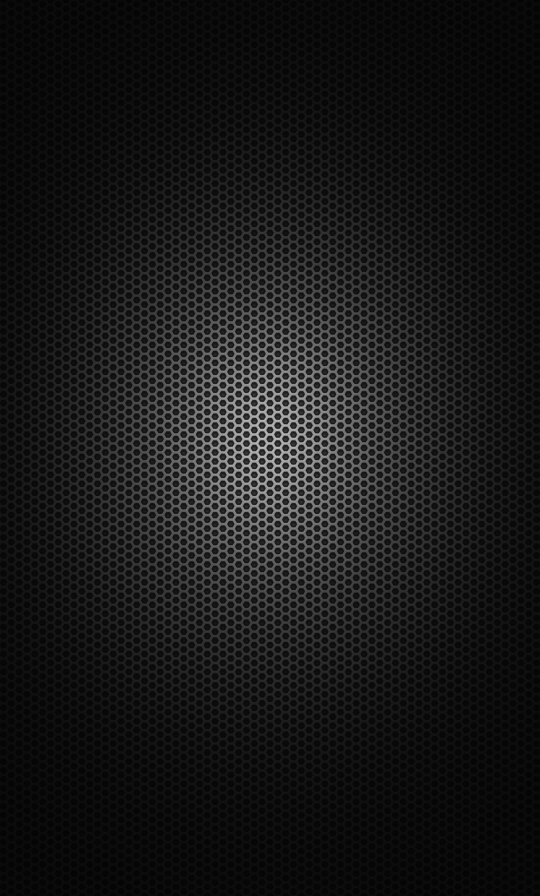
Reproduce this background procedurally as a Shadertoy shader.

```glsl
// A dark metal sheet punched with a honeycomb of small hexagonal holes.
// Staggered columns give the nearest hole, a rounded hexagon cuts it,
// and a soft elliptical glow lights the sheet around its middle.

#define PITCH 0.0100                    // hole spacing down a column, in heights
#define HOLE_RADIUS 0.360               // hole half height, in pitches
#define GLOW_CENTER vec2(-0.003, 0.010) // from mid canvas, in heights
#define GLOW_SIZE vec2(0.158, 0.188)    // spread of the broad glow
#define CORE_SIZE 0.45                  // bright core relative to the glow
#define METAL_DARK 0.066
#define METAL_GLOW 0.440
#define CORE_GLOW 0.210
#define HOLE_DARK 0.030
#define HOLE_SHARE 0.190                // share of the light inside a hole

// Distance from the centre of a flat-top hexagon, its corners eased.
float hexDistance(vec2 p) {
    vec2 q = abs(p);
    float hexagon = max(q.y, dot(q, vec2(0.8660254, 0.5)));
    return mix(hexagon, length(p) * 0.95, 0.35);
}

// Offset from the nearest hole; columns shift by half a pitch in turn.
vec2 nearestHole(vec2 p) {
    vec2 cell = vec2(1.75, 1.0);
    vec2 a = mod(p, cell) - 0.5 * cell;
    vec2 b = mod(p + 0.5 * cell, cell) - 0.5 * cell;
    return dot(a, a) < dot(b, b) ? a : b;
}

void mainImage(out vec4 fragColor, in vec2 fragCoord) {
    vec2 uv = (fragCoord - 0.5 * iResolution.xy) / iResolution.y;

    // Light falling on the sheet: broad glow plus a tighter core
    vec2 g = (uv - GLOW_CENTER) / GLOW_SIZE;
    float r2 = dot(g, g);
    float light = METAL_GLOW * exp(-0.75 * r2)
                + CORE_GLOW * exp(-0.75 * r2 / (CORE_SIZE * CORE_SIZE));

    // Honeycomb, with edges softened over about one pixel
    vec2 local = nearestHole(uv / PITCH);
    float d = hexDistance(local) - HOLE_RADIUS;
    float soft = 0.8 / (PITCH * iResolution.y);
    float metalMask = smoothstep(-soft, soft, d);

    // Metal catches a little more light along the lower rim of each hole
    float rim = exp(-abs(d) * 14.0) * smoothstep(0.1, -0.4, local.y);
    float metal = (METAL_DARK + light) * (0.95 + 0.22 * rim);

    // Holes show a faint floor, shaded under their upper edge
    float floorShade = smoothstep(0.3, -0.15, local.y) * smoothstep(-0.05, -0.3, d);
    float hole = HOLE_DARK + light * HOLE_SHARE * (0.75 + 1.1 * floorShade);

    // Darken gently toward the borders
    float vignette = 1.0 - 0.35 * smoothstep(0.25, 0.60, length(uv * vec2(1.25, 1.0)));

    fragColor = vec4(vec3(mix(hole, metal, metalMask) * vignette), 1.0);
}
```
